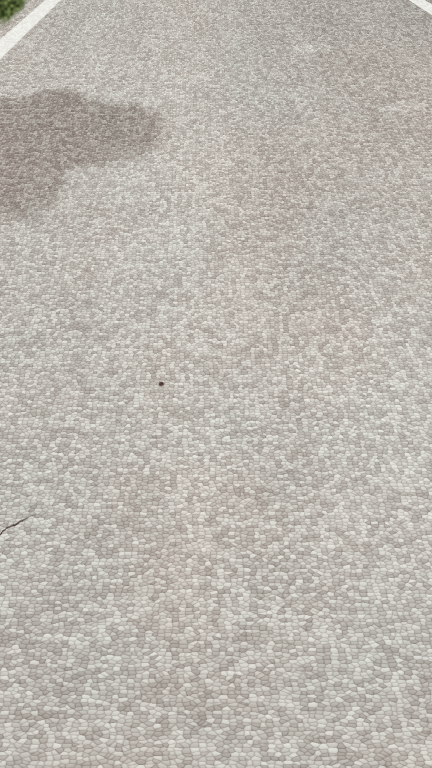
Write a WebGL 2 fragment shader that draws this texture.

```glsl
#version 300 es
precision highp float;
// Sunlit worn asphalt road receding upward, with a damp patch and painted edge lines.

#define BASE_TONE 0.752
#define CHIP_SIZE 0.0075
#define CHIP_FLATNESS 0.55
#define CHIP_CONTRAST 0.18
#define CREVICE_DEPTH 0.11
#define MOTTLE 0.045
#define DAMP_DEPTH 0.125
#define GRAIN_HORIZON 1.35
#define ROAD_VANISH vec2(0.259, 1.175)
#define DARK_STONE vec3(0.62, 0.59, 0.56)
#define PALE_STONE vec3(0.80, 0.79, 0.76)
#define PAINT vec3(0.94, 0.94, 0.92)

uniform vec2 u_resolution;
out vec4 fragColor;

vec3 hash3(vec2 cell) {
  vec3 q = fract(cell.xyx * vec3(0.1031, 0.1030, 0.0973));
  q += dot(q, q.yxz + 33.33);
  return fract((q.xxy + q.yzz) * q.zyx);
}

float valueNoise(vec2 p) {
  vec2 i = floor(p), f = fract(p);
  f = f * f * (3.0 - 2.0 * f);
  float low = mix(hash3(i).x, hash3(i + vec2(1, 0)).x, f.x);
  float high = mix(hash3(i + vec2(0, 1)).x, hash3(i + vec2(1, 1)).x, f.x);
  return mix(low, high, f.y);
}

float fbm(vec2 p) {
  float sum = 0.0, weight = 0.5;
  for (int i = 0; i < 4; i++) {
    sum += weight * valueNoise(p);
    p = p * 2.03 + 17.3;
    weight *= 0.5;
  }
  return sum / 0.9375;
}

// Ground position whose cells shrink with distance
vec2 ground(vec2 p) {
  float depth = GRAIN_HORIZON - p.y;
  return vec2((p.x - ROAD_VANISH.x) / depth, -log(depth) / CHIP_FLATNESS);
}

// Stone chips: random tone, lit upper side, dark crevices between them
float chips(vec2 g) {
  vec2 cell = floor(g), f = fract(g), toChip = vec2(0);
  float nearest = 9.0, second = 9.0, tone = 0.0;
  for (int y = -1; y <= 1; y++)
    for (int x = -1; x <= 1; x++) {
      vec2 o = vec2(x, y);
      vec3 h = hash3(cell + o + 400.0);
      vec2 d = f - o - 0.1 - 0.8 * h.xy;
      float dist = length(d);
      if (dist < nearest) {
        second = nearest;
        nearest = dist;
        tone = h.z;
        toChip = d;
      } else second = min(second, dist);
    }
  float crevice = 1.0 - smoothstep(0.0, 0.35, second - nearest);
  return CHIP_CONTRAST * (tone - 0.5) + 0.07 * toChip.y - CREVICE_DEPTH * (crevice - 0.35);
}

// Soft ellipse, 1 inside and 0 outside
float blob(vec2 p, vec2 centre, vec2 radius, float soft) {
  return 1.0 - smoothstep(1.0 - soft, 1.0 + soft, length((p - centre) / radius));
}

float band(float x, float centre, float halfWidth, float soft) {
  return 1.0 - smoothstep(halfWidth - soft, halfWidth + soft, abs(x - centre));
}

void main() {
  vec2 p = gl_FragCoord.xy / u_resolution.y;
  float pixel = 1.0 / u_resolution.y;

  // Chips averaged over the pixel
  float grain = 0.0;
  for (int i = 0; i < 4; i++) {
    vec2 offset = (vec2(i & 1, i >> 1) - 0.5) * 0.5 * pixel;
    grain += 0.25 * chips(ground(p + offset) / CHIP_SIZE);
  }

  // Broad light and wear
  vec2 g = ground(p);
  float mottle = fbm(g * 14.0 + 50.0) - 0.5;
  float tracks = fbm(vec2(g.x * 9.0, g.y * 1.2) + 80.0) - 0.5;
  float tone = BASE_TONE + grain + MOTTLE * (mottle + 1.3 * tracks);
  tone -= 0.05 * smoothstep(0.22, 0.5, p.x) * smoothstep(0.5, 0.85, p.y);
  tone -= 0.02 * (1.0 - smoothstep(0.0, 0.45, p.y));
  tone -= 0.02 * smoothstep(0.85, 1.0, p.y);

  // Damp patch with a ragged rim
  vec2 ragged = p + 0.025 * (vec2(fbm(p * 32.0), fbm(p * 32.0 + 9.0)) - 0.5);
  float damp = max(blob(ragged, vec2(0.08, 0.828), vec2(0.13, 0.05), 0.13),
                   blob(ragged, vec2(0.0, 0.782), vec2(0.09, 0.065), 0.3));
  tone -= DAMP_DEPTH * damp;

  // Pale scuffs, a pebble and a thin crack
  tone += 0.07 * blob(ragged, vec2(0.407, 0.936), vec2(0.022, 0.006), 0.5);
  tone += 0.06 * blob(ragged, vec2(0.52, 0.861), vec2(0.022, 0.006), 0.5);
  tone -= 0.4 * blob(p, vec2(0.21, 0.5), vec2(0.0032), 0.4);
  float crackY = 0.306 + 0.55 * p.x + 0.006 * (fbm(p.xx * 90.0) - 0.5);
  tone -= 0.4 * band(p.y, crackY, 0.0012, 0.0012) * (1.0 - smoothstep(0.025, 0.055, p.x));

  vec3 colour = mix(DARK_STONE, PALE_STONE, (tone - 0.62) / 0.18);
  colour += vec3(0.012, -0.004, -0.006) * (fbm(p * 9.0 + 30.0) - 0.5) * 2.0;

  // Painted edge lines and verge
  float side = (p.x - ROAD_VANISH.x) / (ROAD_VANISH.y - p.y);
  float soft = 0.6 * pixel / (ROAD_VANISH.y - p.y) + 0.004;
  float paint = max(band(side, -1.085, 0.058, soft), band(side, 1.62, 0.06, soft));
  colour = mix(colour, PAINT + 0.3 * grain, 0.92 * paint);
  float grass = blob(ragged, vec2(0.003, 1.0), vec2(0.024), 0.25);
  vec3 blades = mix(vec3(0.16, 0.2, 0.1), vec3(0.45, 0.52, 0.3), valueNoise(p * 260.0));
  colour = mix(colour, blades, grass);

  fragColor = vec4(clamp(colour, 0.0, 1.0), 1.0);
}
```
